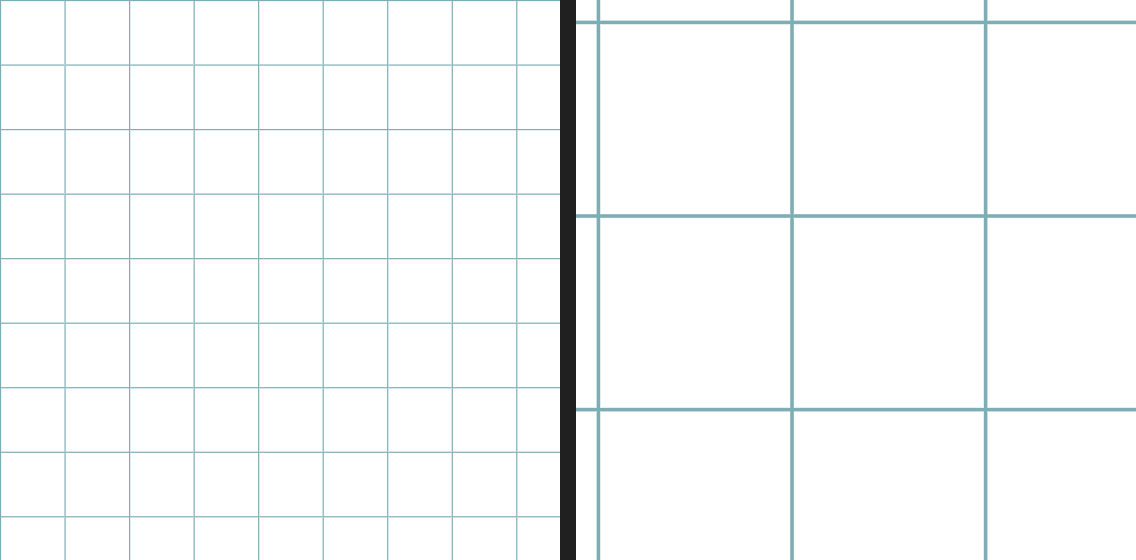
Left: the whole. Right: its middle third, enlarged.
Write a Shadertoy shader that draws this pattern.

```glsl
// Square grid of thin teal lines on white paper, starting at the top left corner.

const vec3 PAPER_COLOR = vec3(1.0);
const vec3 LINE_COLOR = vec3(0.49, 0.68, 0.71);
const float CELL_SIZE = 59.0 / 512.0;
const float LINE_WIDTH = 1.1 / 512.0;
const float FIRST_LINE = 0.5 / 512.0;

// Signed offset on each axis to the nearest of a set of evenly spaced lines
vec2 offsetToLine(vec2 p, float spacing, float start) {
    return (fract((p - start) / spacing + 0.5) - 0.5) * spacing;
}

// Fraction of a pixel's span covered by a line, per axis
vec2 lineCoverage(vec2 offset, float width, float pixel) {
    vec2 high = min(offset + 0.5 * pixel, vec2(0.5 * width));
    vec2 low = max(offset - 0.5 * pixel, vec2(-0.5 * width));
    return clamp((high - low) / pixel, 0.0, 1.0);
}

void mainImage(out vec4 fragColor, in vec2 fragCoord) {
    // Canvas units, measured from the top left
    float pixel = 1.0 / iResolution.y;
    vec2 p = vec2(fragCoord.x, iResolution.y - fragCoord.y) * pixel;

    // Vertical and horizontal lines merge without darkening at crossings
    vec2 offset = offsetToLine(p, CELL_SIZE, FIRST_LINE);
    vec2 coverage = lineCoverage(offset, LINE_WIDTH, pixel);
    float ink = max(coverage.x, coverage.y);

    fragColor = vec4(mix(PAPER_COLOR, LINE_COLOR, ink), 1.0);
}
```
